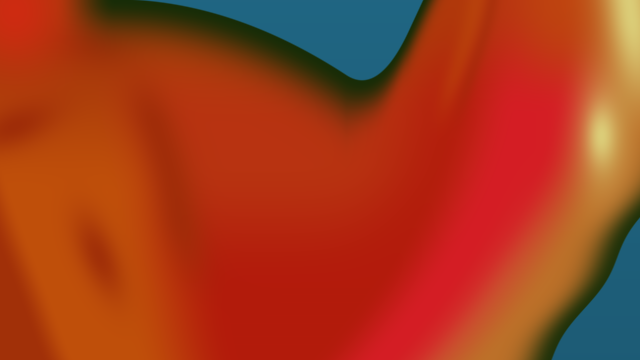
Reproduce this background procedurally as a Shadertoy shader.

```glsl
#define SKY vec3(0.12, 0.385, 0.495)
#define RIM vec3(0.06, 0.17, 0.025)
#define EMBER vec3(0.72, 0.20, 0.065)
#define DEEP_RED vec3(0.70, 0.105, 0.045)
#define CRIMSON vec3(0.83, 0.115, 0.14)
#define SALMON vec3(0.81, 0.27, 0.19)
#define AMBER vec3(0.75, 0.31, 0.04)
#define UMBER vec3(0.61, 0.165, 0.03)
#define TAN vec3(0.74, 0.44, 0.16)
#define GLOW vec3(0.87, 0.84, 0.50)
#define WARP 0.012

float bell(float x) { return exp(-x * x); }

// Soft tilted ellipse
float blob(vec2 p, vec2 center, vec2 radius, float angle) {
    float c = cos(angle), s = sin(angle);
    vec2 q = mat2(c, -s, s, c) * (p - center) / radius;
    return exp(-dot(q, q));
}

float smoothMax(float a, float b, float k) {
    float h = max(k - abs(a - b), 0.0) / k;
    return max(a, b) + h * h * k * 0.25;
}

// Height of the upper outline: a falling slope joined to a steep rise
float upperEdge(float x) {
    float d = x - 0.382;
    float slope = 1.0 - 0.066 * d - 0.506 * d * max(d, 0.0);
    float rise = 0.861 + 2.15 * (x - 1.111);
    return smoothMax(slope, rise, 0.25);
}

// Horizontal place of the lower right outline
float rightEdge(float y) {
    return 1.532 + 0.64 * y - 0.012 * sin(22.0 * y);
}

// Layered sines that bend the folds
vec2 warp(vec2 p) {
    vec2 offset = vec2(0.0);
    float scale = 5.0, gain = WARP;
    for (int i = 0; i < 3; i++) {
        offset += gain * sin(scale * p.yx + vec2(0.7, 2.1) * float(i + 1) + offset.yx * 20.0);
        scale *= 1.8;
        gain *= 0.5;
    }
    return p + offset;
}

// Orange drapery on the left
vec3 drapery(vec3 color, vec2 p) {
    vec2 q = warp(p);
    float border = 0.43 + 0.22 * (0.4 - p.y);
    float sheet = 1.0 - smoothstep(border - 0.13, border + 0.16, q.x);
    color = mix(color, mix(AMBER, vec3(0.66, 0.23, 0.04), smoothstep(0.45, 0.85, p.y)), sheet);

    float crease = q.x - 0.46 - 0.29 * (0.537 - p.y);
    color = mix(color, UMBER, 0.8 * bell(crease / 0.065) * smoothstep(0.12, 0.4, p.y)
        * (1.0 - smoothstep(0.65, 0.85, p.y)));

    float lowerFold = q.x - 0.42 * (0.456 - p.y);
    color = mix(color, UMBER, 0.85 * (1.0 - smoothstep(-0.06, 0.035, lowerFold)));
    color = mix(color, AMBER, 0.5 * bell((lowerFold - 0.07) / 0.04) * (1.0 - smoothstep(0.4, 0.6, p.y)));

    color = mix(color, UMBER, 0.85 * blob(q, vec2(0.282, 0.285), vec2(0.05, 0.125), 0.44));
    color = mix(color, UMBER, 0.9 * blob(q, vec2(0.04, 0.655), vec2(0.12, 0.055), 0.35));
    color = mix(color, UMBER, 0.6 * blob(q, vec2(0.23, 0.87), vec2(0.13, 0.06), -0.25));
    return mix(color, vec3(0.82, 0.16, 0.07), 0.9 * blob(p, vec2(0.04, 0.97), vec2(0.14, 0.16), 0.0));
}

// Crimson sweep and the lit flank beside it
vec3 flank(vec3 color, vec2 p) {
    float u = p.x - (1.05 + 0.9 * p.y - 0.5 * p.y * p.y);
    float top = smoothstep(0.68, 1.0, p.y);
    color = mix(color, DEEP_RED, 0.85 * bell((u + 0.16) / 0.16) * (1.0 - 0.8 * top));
    color = mix(color, CRIMSON, smoothstep(-0.18, 0.0, u) * (1.0 - 0.75 * top));
    color = mix(color, SALMON, 0.9 * smoothstep(0.03, 0.2, u) * (1.0 - smoothstep(0.2, 0.6, p.y)));
    color = mix(color, vec3(0.75, 0.27, 0.06), 0.9 * top * smoothstep(-0.1, 0.12, u));
    color = mix(color, TAN, smoothstep(0.1, 0.31, u));

    float streak = p.x - 1.80 + 0.13 * (p.y - 0.6);
    color = mix(color, GLOW, 0.9 * bell(streak / 0.065) * smoothstep(0.6, 0.95, p.y));
    color = mix(color, GLOW, 0.45 * blob(p, vec2(1.675, 0.63), vec2(0.075, 0.17), 0.0));
    return mix(color, GLOW, 0.85 * blob(p, vec2(1.671, 0.622), vec2(0.035, 0.075), 0.0));
}

void mainImage(out vec4 fragColor, in vec2 fragCoord) {
    vec2 p = fragCoord / iResolution.y;
    p.x += 0.5 * (16.0 / 9.0 - iResolution.x / iResolution.y);
    float pixel = 1.0 / iResolution.y;

    // Body
    vec3 color = mix(DEEP_RED, EMBER, smoothstep(0.2, 0.55, p.y));
    color = mix(color, vec3(0.68, 0.25, 0.04), 0.8 * smoothstep(0.65, 0.9, p.y));
    color = drapery(color, p);
    color = flank(color, p);

    // Thin folds beside the notch
    float fold = warp(p).x - 1.26 - 0.25 * (p.y - 0.8);
    float foldMask = smoothstep(0.6, 0.8, p.y);
    color = mix(color, AMBER, 0.4 * foldMask * bell(fold / 0.03));
    color = mix(color, UMBER, 0.4 * foldMask * bell((fold - 0.045) / 0.02));

    // Signed distances to the outlines, positive inside
    float slope = (upperEdge(p.x + 0.005) - upperEdge(p.x - 0.005)) / 0.01;
    float upper = (upperEdge(p.x) - p.y) / sqrt(1.0 + slope * slope);
    float right = (rightEdge(p.y) - p.x) * 0.84;

    // Dark rims
    float rimWidth = mix(0.095, 0.03, smoothstep(0.98, 1.13, p.x));
    color = mix(color, RIM, 0.95 * bell(upper / rimWidth) * smoothstep(0.15, 0.32, p.x));
    color = mix(color, RIM, 0.9 * bell(right / 0.06));

    // Sky beyond the outlines
    vec3 sky = SKY * mix(0.93, 1.03, p.y);
    color = mix(sky, color, smoothstep(-pixel, pixel, min(upper, right)));
    fragColor = vec4(color, 1.0);
}
```
